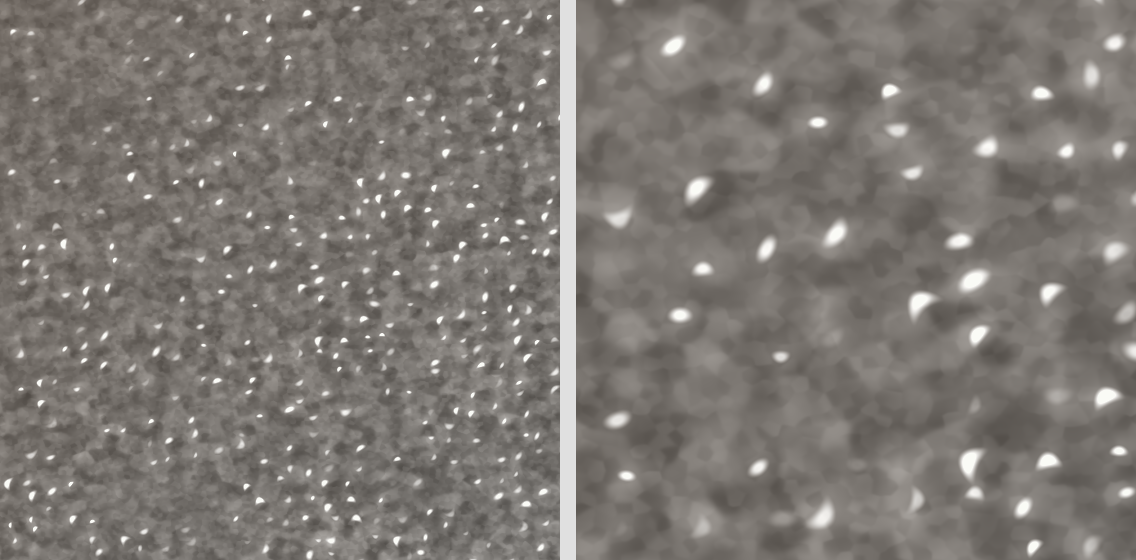
Left: the whole. Right: its middle third, enlarged.
This texture is drawn by a WebGL 2 fragment shader. Its source:

```glsl
#version 300 es
precision highp float;
// Grey-brown pebbled hide with small wet glints, lit from the lower right.
// Jittered, gently warped cells carry a soft bump, a shaded side and a tilted
// sharp glint; layers of soft cellular noise add the mottling and grain.

#define CELLS vec2(24.0, 31.0)  // bumps across and up the canvas
#define JITTER 0.62             // scatter of bumps within their cells
#define BASE_TONE 0.432         // tone of the gaps between bumps
#define BUMP_GAIN 0.135         // brightness of the soft bumps
#define SHADE_GAIN 0.065        // darkness of their shaded sides
#define GLINT_GAIN 0.60         // brightness of the sharp glints
#define GLINT_RADIUS 0.205      // glint size in cell widths
#define GLINT_TILT 0.55         // mean glint direction in radians
#define MOTTLE_GAIN 0.17        // contrast of the mid-sized mottling
#define GRAIN_GAIN 0.085        // contrast of the fine grain

uniform vec2 u_resolution;
out vec4 fragColor;

vec3 hash3(vec2 cell) {
    vec3 p = fract(cell.xyx * vec3(0.1031, 0.1030, 0.0973));
    p += dot(p, p.yxz + 33.33);
    return fract((p.xxy + p.yzz) * p.zyx);
}

// Cellular noise with blended cell tones, 0 to 1
float softCells(vec2 p) {
    vec2 cell = floor(p);
    float sum = 0.0, weightSum = 0.0;
    for (int y = -1; y <= 1; y++) {
        for (int x = -1; x <= 1; x++) {
            vec2 neighbour = cell + vec2(x, y);
            vec3 rnd = hash3(neighbour + 71.0);
            vec2 d = p - neighbour - rnd.xy;
            float weight = exp(-7.0 * dot(d, d));
            sum += rnd.z * weight;
            weightSum += weight;
        }
    }
    return sum / weightSum;
}

// Layered sines that bend the rows and columns
vec2 warp(vec2 uv) {
    vec2 slow = sin(uv.yx * vec2(9.0, 7.0) + vec2(0.6, 2.1));
    vec2 quick = sin(uv.yx * vec2(23.0, 19.0) + uv * 11.0 + vec2(4.0, 1.3));
    return uv + 0.012 * slow + 0.005 * quick;
}

// x: soft bumps, y: shaded sides, z: glints
vec3 pebbles(vec2 uv, float light) {
    vec2 p = warp(uv) * CELLS;
    p.y -= 0.12 * p.x;
    vec2 cell = floor(p);
    vec2 cellSize = CELLS;
    vec2 toWidths = vec2(1.0, cellSize.x / cellSize.y);
    vec3 result = vec3(0.0);
    for (int y = -2; y <= 2; y++) {
        for (int x = -1; x <= 1; x++) {
            vec2 neighbour = cell + vec2(x, y);
            vec3 place = hash3(neighbour);
            vec3 look = hash3(neighbour + 193.0);
            vec2 centre = neighbour + 0.5 + JITTER * (place.xy - 0.5);
            vec2 d = (p - centre) * toWidths;

            float strength = mix(0.25, 1.0, place.z) * mix(0.6, 1.15, light);
            result.x += strength * exp(-dot(d, d) * mix(7.0, 13.0, look.x));
            vec2 side = d - vec2(0.24, -0.27);
            result.y += strength * exp(-14.0 * dot(side, side));

            // Stretched spot with an uneven rim
            float angle = GLINT_TILT + 1.6 * (look.y - 0.5);
            vec2 along = vec2(cos(angle), sin(angle));
            vec2 q = vec2(dot(d, along), dot(d, vec2(-along.y, along.x)));
            q.y += 1.2 * (look.x - 0.5) * q.x * q.x / GLINT_RADIUS;
            float radius = GLINT_RADIUS * mix(0.55, 1.1, look.z);
            float r = length(q * vec2(0.78, 1.25)) / radius;
            float power = smoothstep(0.75, 1.15, place.z + 0.75 * light);
            power *= mix(0.5, 1.15, look.x);
            result.z = max(result.z, power * (1.0 - smoothstep(0.25, 1.05, r)));
        }
    }
    return result;
}

void main() {
    vec2 uv = gl_FragCoord.xy / u_resolution.y;

    // Broad light with uneven patches
    float patches = softCells(uv * vec2(5.0, 8.0) + 3.0) - 0.5;
    float light = 0.5 + 0.42 * (uv.x - 0.5) - 0.50 * (uv.y - 0.5);
    light = clamp(light + 0.45 * patches, 0.0, 1.0);

    // Surface tone
    vec3 surface = pebbles(uv, light);
    float mottle = softCells(uv * vec2(46.0, 58.0) + 17.0) - 0.5;
    float grain = softCells(uv * vec2(125.0, 145.0) + 9.0) - 0.5;
    float tone = BASE_TONE + 0.035 * (light - 0.5);
    tone += BUMP_GAIN * surface.x - SHADE_GAIN * surface.y;
    tone += (MOTTLE_GAIN * mottle + GRAIN_GAIN * grain) * mix(0.75, 1.1, light);
    tone += GLINT_GAIN * surface.z;

    // Warm brown in the dim parts, nearly neutral in the bright ones
    float warmth = mix(1.35, 0.5, light) + 0.5 * patches;
    warmth *= 1.0 - 0.6 * smoothstep(0.55, 0.9, tone);
    vec3 color = vec3(tone) + warmth * vec3(0.021, 0.0, -0.014);
    color.b -= 0.007;
    fragColor = vec4(clamp(color, vec3(0.0), vec3(0.98, 0.985, 0.965)), 1.0);
}
```
